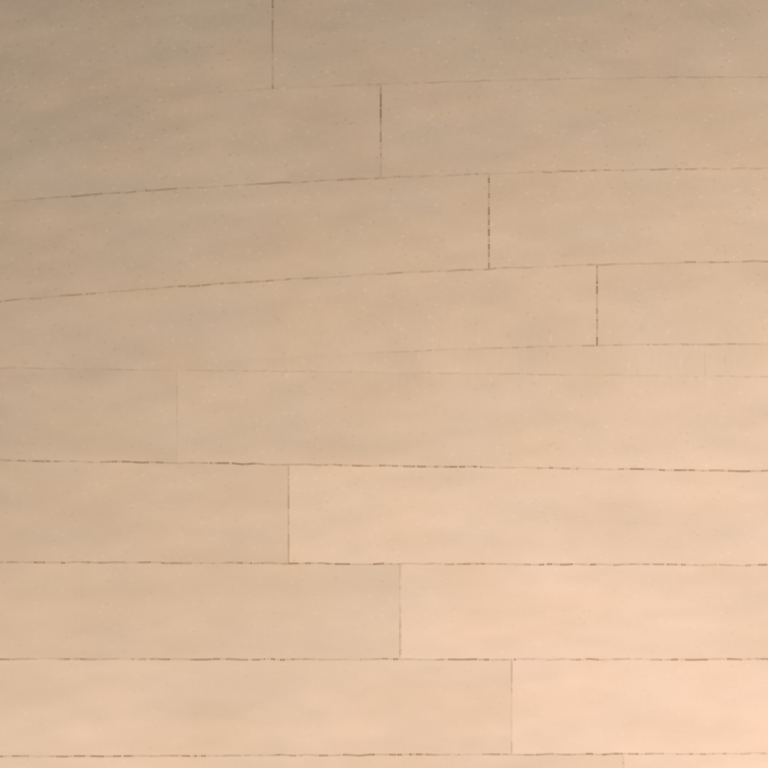
Give the GLSL for this texture, as a WebGL 2 fragment shader.

```glsl
#version 300 es
precision highp float;

uniform vec2 u_resolution;
out vec4 fragColor;

const int SEAMS = 9;
const float PLANK_LENGTH = 0.833;
const float LINE_CORE = 0.0002;
const float LINE_EDGE = 0.0026;
const vec3 SHADE_WOOD = vec3(0.69, 0.60, 0.51);
const vec3 LIT_WOOD = vec3(0.95, 0.81, 0.70);
const vec3 GAP_TINT = vec3(0.76, 0.71, 0.65);
const vec3 BLUSH = vec3(0.5, -0.2, -0.7);

float hash(vec2 p) {
  p = fract(p * vec2(0.1031, 0.1137));
  p += dot(p, p.yx + 33.33);
  return fract((p.x + p.y) * p.x * 47.3);
}

// Nearest feature point: x = distance, y = random id of that point
vec2 cellular(vec2 p) {
  vec2 cell = floor(p);
  vec2 best = vec2(8.0, 0.0);
  for (int j = -1; j <= 1; j++) {
    for (int i = -1; i <= 1; i++) {
      vec2 c = cell + vec2(i, j);
      vec2 point = c + vec2(hash(c + 7.0), hash(c + 61.0));
      float d = distance(p, point);
      if (d < best.x) best = vec2(d, hash(c + 113.0));
    }
  }
  return best;
}

float softLine(float d, float pixel) {
  return 1.0 - smoothstep(LINE_CORE, max(LINE_EDGE, pixel), abs(d));
}

// Depth of a seam below the top edge: bent above, nearly level below
float seamDepth(float k, float x) {
  float left = 0.137 + 0.1165 * (k - 1.0);
  float right = 0.100 + 0.1155 * (k - 1.0);
  float bulge = 0.024 * exp(-1.5 * (k - 2.8) * (k - 2.8));
  float bent = mix(left, right, x * (2.0 - x)) + bulge * (1.0 - 0.6 * x);
  float level = 0.479 + 0.1265 * (k - 5.0) + 0.004 * x * (8.0 - k);
  level -= 0.006 * exp(-4.0 * (k - 6.0) * (k - 6.0)) * (1.0 - x);
  return k < 4.5 ? bent : level;
}

float seamStrength(float k, float x) {
  if (k < 1.5) return 0.28 * smoothstep(0.2, 0.5, x);
  if (k < 3.5) return 0.50;
  if (k < 4.5) return 0.45 * smoothstep(0.40, 0.70, x);
  return k < 5.5 ? 0.20 : 0.80;
}

// Broken darkness along a gap: long faded stretches and irregular dots
float wear(float s, float seed) {
  float stretch = sin(s * 19.0 + seed * 2.7) + sin(s * 47.0 + seed * 5.1);
  float dots = cellular(vec2(s * 130.0, seed * 9.0)).y;
  float faded = 0.45 + 0.55 * smoothstep(-1.3, 0.7, stretch);
  return faded * (0.30 + 0.70 * smoothstep(0.15, 0.85, dots));
}

// Smooth blend of hashed values
float softNoise(vec2 p) {
  vec2 c = floor(p);
  vec2 f = smoothstep(0.0, 1.0, p - c);
  float low = mix(hash(c), hash(c + vec2(1, 0)), f.x);
  float high = mix(hash(c + vec2(0, 1)), hash(c + vec2(1, 1)), f.x);
  return mix(low, high, f.y) * 2.0 - 1.0;
}

// Stains at three sizes, longer along the planks than across
float stains(vec2 p) {
  return 0.50 * softNoise(p * vec2(7.0, 19.0) + 5.0)
       + 0.45 * softNoise(p * vec2(17.0, 43.0) + 31.0)
       + 0.35 * softNoise(p * vec2(39.0, 85.0) + 73.0);
}

// Soft streaks running with the planks
float grain(vec2 p, float seed) {
  float bend = 0.6 * sin(p.x * 7.0 + seed) + 0.4 * sin(p.x * 17.0 + seed * 2.3);
  return 0.6 * sin(p.y * 67.0 + bend * 1.5 + seed * 4.0)
       + 0.4 * sin(p.y * 151.0 - bend * 2.0 + p.x * 6.0);
}

float lightLevel(float x, float depth) {
  float leftSide = 0.645 + 0.225 * depth;
  float rightSide = 0.735 + 0.225 * depth * (2.0 - depth);
  return mix(leftSide, rightSide, x);
}

void main() {
  vec2 uv = gl_FragCoord.xy / u_resolution;
  float pixel = 1.0 / u_resolution.y;
  float depth = 1.0 - uv.y;

  // Long seams and the row they enclose
  float row = 0.0;
  float gap = 0.0;
  for (int i = 1; i <= SEAMS; i++) {
    float k = float(i);
    float d = depth - seamDepth(k, uv.x);
    row += step(0.0, d);
    d += 0.0007 * softNoise(vec2(uv.x * 60.0, k * 7.0));
    gap = max(gap, seamStrength(k, uv.x) * wear(uv.x, k) * softLine(d, pixel));
  }

  // Staggered end joints
  float along = uv.x - 0.355 - 0.1408 * row - 0.0045 * max(row - 4.0, 0.0);
  float plank = floor(along / PLANK_LENGTH);
  float offset = mod(along + 0.5 * PLANK_LENGTH, PLANK_LENGTH) - 0.5 * PLANK_LENGTH;
  float jointInk = abs(row - 4.5) < 1.0 ? 0.15 : (row < 4.0 ? 0.85 : 0.45);
  gap = max(gap, jointInk * wear(depth, row + 20.0) * softLine(offset, pixel));

  // Light falling across the floor, with a lift right of the lower joints
  float seed = hash(vec2(row + 3.0, plank + 11.0)) * 6.28;
  float level = lightLevel(uv.x, depth) + 0.004 * sin(seed * 2.0);
  level += 0.024 * step(5.5, row) * step(0.0, offset) * (1.0 - smoothstep(0.2, 0.5, offset));

  // Stains and grain follow the tilt of the upper rows
  float tilt = 0.05 * uv.x * (2.0 - uv.x) * (1.0 - smoothstep(0.40, 0.52, depth));
  vec2 flow = vec2(uv.x, depth + tilt);
  level += 0.022 * stains(flow) + 0.008 * grain(flow, seed);

  // Fine mottling and sparse specks, stronger in the shade
  float rough = 0.4 + 0.6 * uv.y;
  level += 0.016 * rough * (cellular(flow * vec2(130.0, 170.0)).x - 0.45);
  vec2 speck = cellular(flow * vec2(120.0, 150.0) + 40.0);
  float spot = 1.0 - smoothstep(0.05, 0.45, speck.x);
  level += spot * rough * 0.03 * (step(0.95, speck.y) - step(speck.y, 0.04));

  // Mid tones lean slightly yellow, with faint warm patches
  float tone = (level - 0.69) / 0.26;
  vec3 color = mix(SHADE_WOOD, LIT_WOOD, tone);
  color.b -= 0.05 * max(tone * (1.0 - tone), 0.0);
  color += BLUSH * 0.010 * softNoise(flow * vec2(13.0, 23.0) + 50.0);
  color *= mix(vec3(1.0), GAP_TINT, gap);
  fragColor = vec4(clamp(color, 0.0, 1.0), 1.0);
}
```
